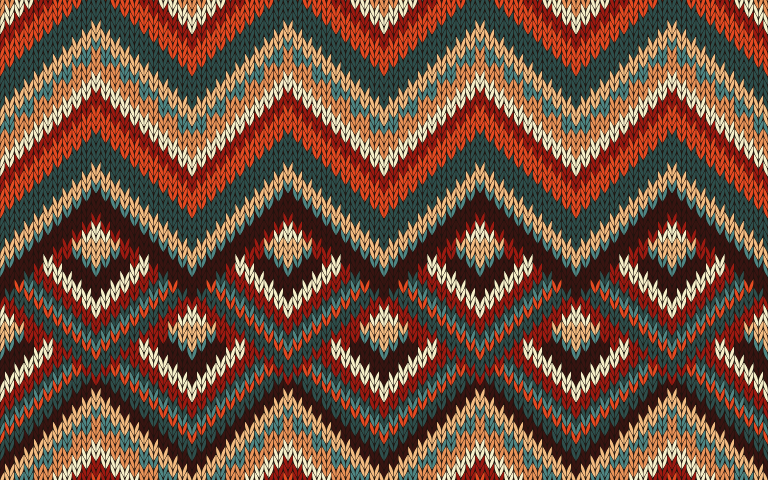
Write a Shadertoy shader that draws this pattern.

```glsl
// Knitted fabric: zigzag stripes above two staggered rows of diamonds.
// Each stitch is a pair of mirrored slanted leaves; its colour comes from
// the row index and the folded column distance to the nearest zigzag peak.

const vec3 GAP    = vec3(0.11, 0.07, 0.05);
const vec3 BROWN  = vec3(0.22, 0.08, 0.065);
const vec3 RED    = vec3(0.62, 0.10, 0.065);
const vec3 ORANGE = vec3(0.90, 0.29, 0.13);
const vec3 TEAL   = vec3(0.18, 0.31, 0.30);
const vec3 AQUA   = vec3(0.31, 0.53, 0.52);
const vec3 TAN    = vec3(0.92, 0.58, 0.35);
const vec3 PEACH  = vec3(0.96, 0.74, 0.51);
const vec3 CREAM  = vec3(0.97, 0.94, 0.79);

const vec2 STITCHES = vec2(80.0, 57.4);  // columns and rows on the canvas
const float HALF_PERIOD = 10.0;          // columns from peak to valley
const float FIRST_PEAK_ROW = 2.75;       // rows above the first pale peak

// Repeating zigzag stripes, s = row measured along the slope
vec3 zigzagColor(float s, float d) {
    float band = mod(s, 17.0);
    if (band < 2.0) return PEACH;
    if (band < 3.0) return AQUA;
    if (band < 4.0) return mod(d, 2.0) < 0.5 ? TAN : AQUA;
    if (band < 6.0) return TAN;
    if (band < 8.0) return CREAM;
    if (band < 10.0) return RED;
    if (band < 13.0) return ORANGE;
    return TEAL;
}

// Small diamond cradled in V stripes, with a field colour below
vec3 diamondColor(float row, float d, vec3 field) {
    float rising = row + d;
    float falling = row - d;
    if (abs(row - 26.5) + d < 3.1) {
        if (rising > 28.5) return AQUA;
        return row < 25.5 ? CREAM : PEACH;
    }
    if (rising > 32.5 && rising < 34.5 && d < 5.5) return CREAM;
    if (rising > 36.5) {
        if (abs(rising - 38.0) < 0.5) return AQUA;
        if (abs(rising - 39.0) < 0.5) return ORANGE;
        return rising < 41.5 ? TEAL : field;
    }
    return rising > 34.5 || falling < 24.5 ? RED : BROWN;
}

// Complete chart: colour of one stitch
vec3 stitchColor(float column, float row) {
    float d = abs(mod(column, 2.0 * HALF_PERIOD) - HALF_PERIOD);
    float s = row - d;
    if (s < 17.0) return zigzagColor(s, d);
    if (s > 43.5) return zigzagColor(s - 44.0, d);
    if (s < 19.0) return PEACH;
    if (s < 20.0) return AQUA;
    if (s < 23.0) return BROWN;
    if (row + d < 42.5) return diamondColor(row, d, RED);
    return diamondColor(row - 10.0, HALF_PERIOD - d, BROWN);
}

// Approximate distance to a tapered leaf leaning away from the column centre
float leafDistance(vec2 q) {
    const float LEAN = 0.26, HALF_WIDTH = 0.168, HALF_HEIGHT = 0.82;
    float y = q.y / HALF_HEIGHT;
    float halfWidth = HALF_WIDTH * (1.0 - y * y);
    return (abs(abs(q.x) - 0.25 - LEAN * q.y) - halfWidth) / sqrt(1.0 + LEAN * LEAN);
}

void mainImage(out vec4 fragColor, in vec2 fragCoord) {
    vec2 uv = fragCoord / iResolution.xy;
    vec2 p = vec2(uv.x, 1.0 - uv.y) * STITCHES;
    p.y -= FIRST_PEAK_ROW;
    float pixel = STITCHES.x / iResolution.x;

    float column = floor(p.x + 0.5);
    float baseRow = floor(p.y);
    vec3 color = GAP;

    // Leaves are taller than a row, so neighbouring rows also contribute
    for (int i = -1; i <= 1; i++) {
        float row = baseRow + float(i);
        vec2 q = vec2(p.x - column, row + 0.5 - p.y);
        float coverage = clamp(0.5 - leafDistance(q) / pixel, 0.0, 1.0);
        color = mix(color, stitchColor(column, row), coverage);
    }
    fragColor = vec4(color, 1.0);
}
```
